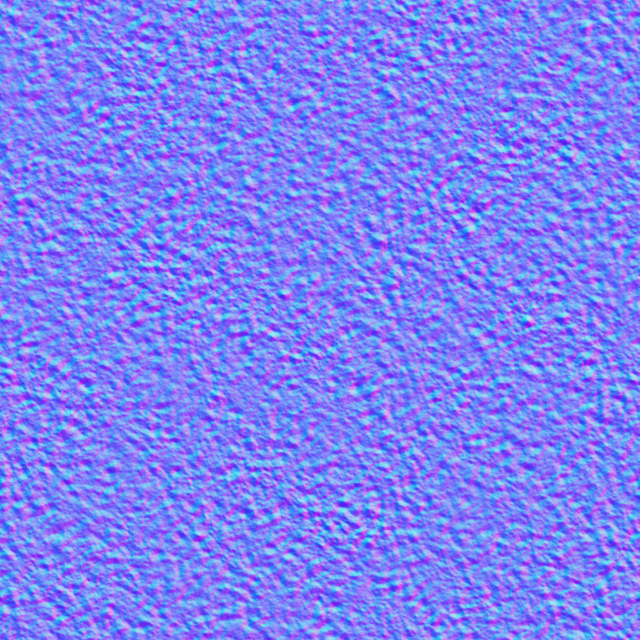
This texture map is drawn by a Shadertoy shader. Its source:

```glsl
// Tangent-space normal map of a fine, crumpled plaster surface.
// Signed round bumps are scattered one per cell at three scales; their exact
// slopes are summed, gently modulated by layered sines, and coded as colour.

const float TAU = 6.2831853;

vec3 hash3(vec2 p) {
    vec3 q = fract(p.xyx * vec3(0.1031, 0.1030, 0.0973));
    q += dot(q, q.yxz + 33.33);
    return fract((q.xxy + q.yzz) * q.zyx);
}

// Slope of a cellular bump field: each bump is height * (1 - r^2)^3.
// The cell index wraps, so the surface tiles.
vec2 bumpSlope(vec2 uv, vec2 cells, float seed) {
    vec2 p = uv * cells;
    vec2 base = floor(p);
    vec2 slope = vec2(0.0);
    for (int y = -1; y <= 1; y++) {
        for (int x = -1; x <= 1; x++) {
            vec2 cell = base + vec2(x, y);
            vec3 rnd = hash3(mod(cell, cells) + seed);
            vec2 d = p - cell - rnd.xy;
            float falloff = max(1.0 - dot(d, d), 0.0);
            float height = 2.0 * rnd.z - 1.0;
            slope -= 6.0 * height * falloff * falloff * d;
        }
    }
    return slope;
}

// Broad calm and rough patches.
float roughness(vec2 uv) {
    vec2 a = TAU * uv;
    float waves = sin(2.0 * a.x + a.y + 1.3 * sin(a.y * 2.0))
                + sin(3.0 * a.y - a.x + 1.7 * sin(a.x * 2.0 + 0.8))
                + 0.7 * sin(5.0 * a.x + 4.0 * a.y + 2.0 * sin(a.x * 3.0));
    return 1.0 + 0.08 * waves;
}

// Fades a layer out when its cells become smaller than the pixels.
float visibility(float cells) {
    return smoothstep(0.8, 1.8, iResolution.y / cells);
}

void mainImage(out vec4 fragColor, in vec2 fragCoord) {
    vec2 uv = fragCoord / iResolution.xy;

    // A slight periodic warp bends the grain into loose wrinkles.
    vec2 bent = uv + 0.003 * sin(TAU * (uv.yx * vec2(7.0, 6.0)
                   + uv * vec2(3.0, 4.0)) + vec2(0.4, 2.1));

    // Coarse grain, finer crumbs, then faint grit.
    vec2 slope = bumpSlope(bent, vec2(74.0, 84.0), 11.0);
    slope += 0.58 * visibility(160.0) * bumpSlope(bent, vec2(148.0, 160.0), 257.0);
    slope += 0.30 * visibility(250.0) * bumpSlope(uv, vec2(250.0), 619.0);
    slope *= vec2(0.33, 0.38) * roughness(uv);

    // Normal direction in red and green over an almost constant blue.
    vec2 normal = -slope * inversesqrt(1.0 + dot(slope, slope));
    float blue = 0.97 - 0.06 * dot(normal, normal);
    fragColor = vec4(vec2(0.49, 0.508) + 0.5 * normal, blue, 1.0);
}
```
